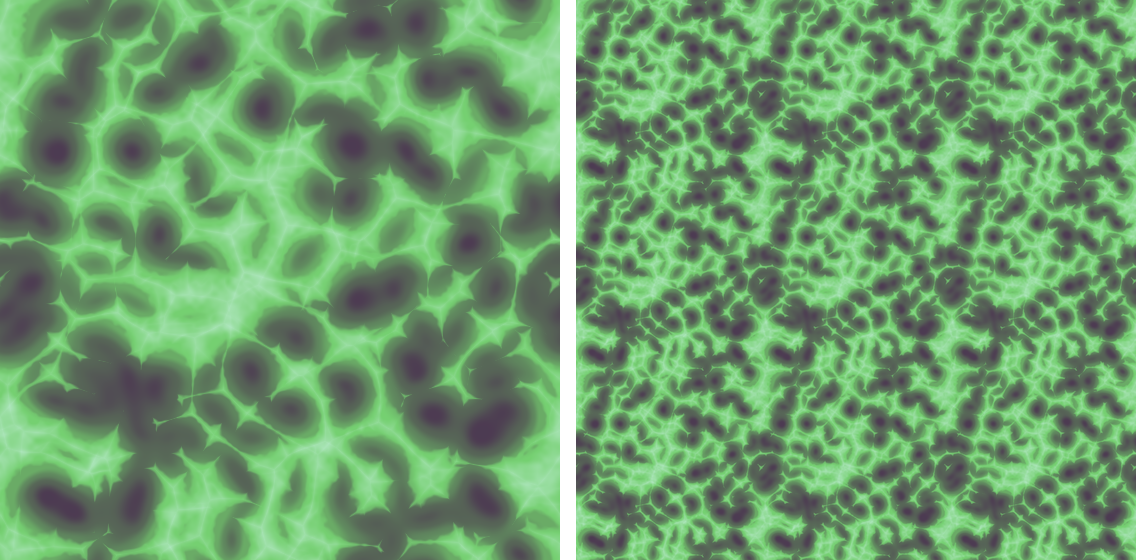
Left, the tile; right, the same tile 3 across and 3 down.
Give the GLSL for this texture, as a Shadertoy shader.

```glsl
// A seamless tangle of pale green, spiky membranes over soft purple hollows.
// Each of two layers keeps the slivers left between scattered round hollows;
// the layers overlap, so slivers cross, merge into patches and leave gaps.

#define LAYERS 2
#define CELLS 6.0          // lattice cells per side of the first layer, two hollows each
#define FILL_LEVEL 0.395   // height at which a membrane starts
#define STRAIGHTNESS 0.2   // flattens hollow sides and lengthens spikes
#define RIM_WIDTH 0.03     // softness of the membrane rim
#define PATCHINESS 0.10    // large scale change of hollow size
#define HOLLOW vec3(0.300, 0.230, 0.320)
#define SHADE  vec3(0.340, 0.395, 0.340)
#define GLOW   vec3(0.375, 0.530, 0.370)
#define HAZE   vec3(0.415, 0.670, 0.400)
#define BODY   vec3(0.460, 0.815, 0.445)
#define PALE   vec3(0.680, 0.900, 0.740)

float hash(vec2 p) {
    return fract(sin(dot(p, vec2(127.1, 311.7))) * 43758.5453);
}

// Value noise that repeats after a whole number of lattice steps
float noise(vec2 uv, float period) {
    vec2 p = uv * period;
    vec2 i = floor(p);
    vec2 f = p - i;
    f = f * f * (3.0 - 2.0 * f);
    vec2 a = mod(i, period);
    vec2 b = mod(i + 1.0, period);
    float low = mix(hash(a), hash(vec2(b.x, a.y)), f.x);
    float high = mix(hash(vec2(a.x, b.y)), hash(b), f.x);
    return mix(low, high, f.y);
}

// Nearest distance, second nearest distance, smoothly blended distance
vec3 hollows(vec2 p, float period) {
    vec2 cell = floor(p);
    float nearest = 9.0;
    float second = 9.0;
    float blend = 0.0;
    for (int y = -1; y <= 1; y++) {
        for (int x = -1; x <= 1; x++) {
            vec2 c = cell + vec2(x, y);
            vec2 id = mod(c, period);
            for (float s = 0.0; s < 2.0; s++) {
                vec2 jitter = vec2(hash(id + 3.7 + 17.31 * s), hash(id + 51.3 + 29.17 * s));
                float shrink = mix(0.86, 1.18, hash(id + 83.9 + 41.23 * s));
                float d = shrink * length(p - c - jitter);
                second = min(second, max(nearest, d));
                nearest = min(nearest, d);
                blend += exp(-8.0 * sqrt(d * d + 0.006));
            }
        }
    }
    return vec3(nearest, second, -log(blend) / 8.0);
}

void mainImage(out vec4 fragColor, in vec2 fragCoord) {
    vec2 uv = fragCoord / iResolution.xy;
    vec2 sway = vec2(noise(uv, 20.0), noise(uv + 0.61, 20.0)) - 0.5;
    float patches = PATCHINESS * (noise(uv, 4.0) - 0.5);
    float fray = 0.6 * noise(uv, 112.0) + 0.4 * noise(uv + 0.37, 56.0) - 0.5;

    // Gather the overlapping membranes and the smooth field below them
    float clear = 1.0;
    float thickness = 0.0;
    float ridge = 0.0;
    float field = 0.0;
    for (int i = 0; i < LAYERS; i++) {
        float cells = CELLS + float(i);
        vec3 dist = hollows(uv * cells + 0.06 * sway, cells);
        float gap = dist.y - dist.x;
        float depth = dist.x - STRAIGHTNESS * gap + patches - FILL_LEVEL;
        float sheet = depth + 0.07 * fray + 0.025 * exp(-gap / 0.04);
        float body = 0.72 + 0.28 * smoothstep(0.0, 0.07, depth);
        clear *= 1.0 - body * smoothstep(-RIM_WIDTH, RIM_WIDTH, sheet);
        thickness += max(depth, 0.0);
        ridge += exp(-gap / 0.05) * smoothstep(0.0, 0.12, depth);
        field += exp(20.0 * dist.z);
    }

    // Soft background: purple hollows rising to a green haze
    float soft = log(field) / 20.0 + 0.7 * patches + 0.02 * (noise(uv, 16.0) - 0.5);
    vec3 color = mix(HOLLOW, SHADE, smoothstep(0.11, 0.245, soft));
    color = mix(color, GLOW, smoothstep(0.235, 0.315, soft));
    color = mix(color, HAZE, smoothstep(0.305, 0.375, soft));

    // Membrane skin: pale where thick, with fine streaks and mottling
    float streak = 1.0 - abs(2.0 * noise(uv + 0.05 * sway, 48.0) - 1.0);
    float mottle = 0.5 * noise(uv, 36.0) + 0.5 * noise(uv + 0.23, 88.0) - 0.5;
    float inside = smoothstep(0.0, 0.10, thickness);
    float pale = 0.45 * smoothstep(0.02, 0.28, thickness) + 0.22 * ridge;
    pale += inside * (0.22 * (streak - 0.5) + 0.5 * mottle);
    vec3 skin = mix(BODY, PALE, clamp(pale, 0.0, 1.0));

    fragColor = vec4(mix(skin, color, clear), 1.0);
}
```
